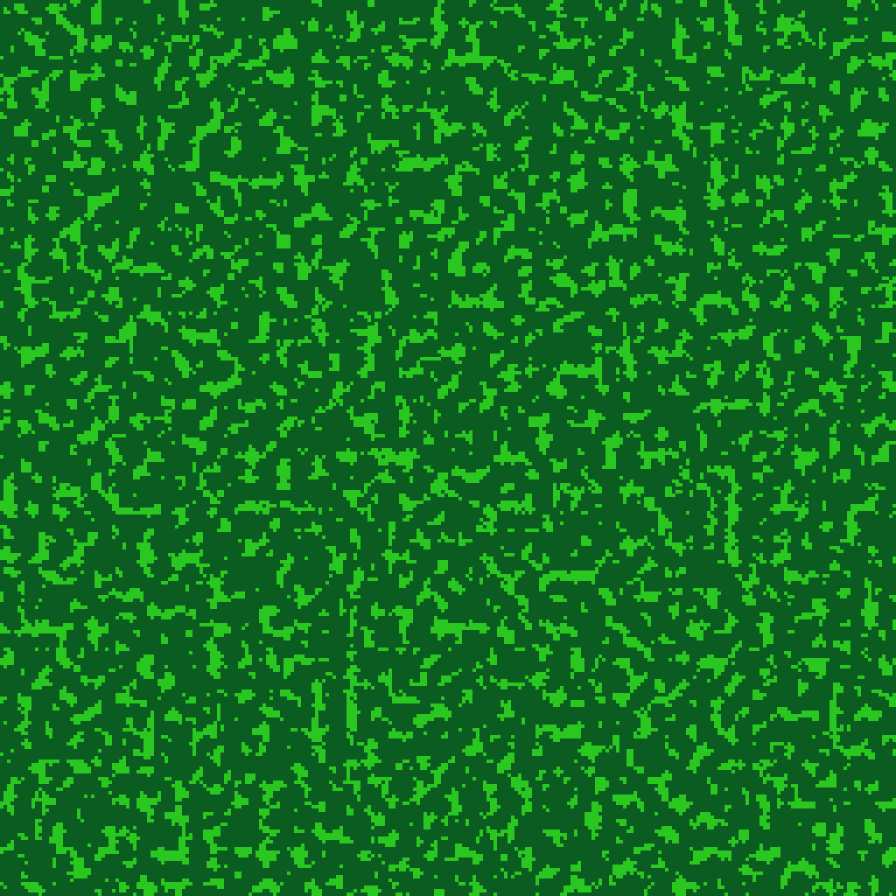
Reproduce this texture procedurally as a Shadertoy shader.

```glsl
// Ragged bright green flecks scattered over a dark green ground.
// Wrapping gradient noise is summed over octaves, sampled on a fine grid
// of square grains and cut at a threshold, so the result tiles.

const vec3 DARK_GREEN = vec3(0.04, 0.36, 0.13);
const vec3 BRIGHT_GREEN = vec3(0.16, 0.78, 0.12);
const float GRAINS = 256.0;        // grains across the canvas
const float FLECK_CELLS = 52.0;    // coarsest noise cells across the canvas
const float FLECK_LEVEL = 0.197;   // noise level above which a grain is bright
const int OCTAVES = 3;
const float TAU = 6.2831853;

// Integer hash of a lattice point, returned in 0..1
float hash(vec2 cell, uint seed) {
    uvec2 c = uvec2(cell);
    uint h = c.x * 1597u + c.y * 51749u + seed * 7919u;
    h = (h ^ (h >> 16)) * 0x7feb352du;
    h = (h ^ (h >> 15)) * 0x846ca68bu;
    h ^= h >> 16;
    return float(h >> 8) / 16777216.0;
}

// Slope contribution of one lattice corner, wrapped at the period
float cornerSlope(vec2 cell, vec2 corner, vec2 local, float period, uint seed) {
    float angle = TAU * hash(mod(cell + corner, period), seed);
    return dot(vec2(cos(angle), sin(angle)), local - corner);
}

// Gradient noise that repeats after a whole number of cells
float gradientNoise(vec2 p, float period, uint seed) {
    vec2 cell = floor(p);
    vec2 local = p - cell;
    vec2 fade = local * local * local * (local * (local * 6.0 - 15.0) + 10.0);
    float bottom = mix(cornerSlope(cell, vec2(0, 0), local, period, seed),
                       cornerSlope(cell, vec2(1, 0), local, period, seed), fade.x);
    float top = mix(cornerSlope(cell, vec2(0, 1), local, period, seed),
                    cornerSlope(cell, vec2(1, 1), local, period, seed), fade.x);
    return mix(bottom, top, fade.y);
}

// Octave sum: the finer layers fray the outlines
float fractalNoise(vec2 uv, float cells) {
    float sum = 0.0;
    float weight = 1.0;
    for (int i = 0; i < OCTAVES; i++) {
        sum += weight * gradientNoise(uv * cells, cells, uint(i + 1));
        cells *= 2.0;
        weight *= 0.5;
    }
    return sum;
}

// 1 for a bright grain, 0 for a dark one
float fleckGrain(vec2 grain) {
    vec2 uv = (grain + 0.5) / GRAINS;
    return step(FLECK_LEVEL, fractalNoise(uv, FLECK_CELLS));
}

// Coverage of the four nearest grains, blended over one output pixel
float fleckMask(vec2 uv, vec2 pixelSize) {
    vec2 p = uv * GRAINS - 0.5;
    vec2 grain = floor(p);
    vec2 blend = clamp((p - grain - 0.5) / (pixelSize * GRAINS) + 0.5, 0.0, 1.0);
    float bottom = mix(fleckGrain(grain), fleckGrain(grain + vec2(1, 0)), blend.x);
    float top = mix(fleckGrain(grain + vec2(0, 1)), fleckGrain(grain + vec2(1, 1)), blend.x);
    return mix(bottom, top, blend.y);
}

void mainImage(out vec4 fragColor, in vec2 fragCoord) {
    vec2 pixelSize = 1.0 / iResolution.xy;
    float fleck = fleckMask(fragCoord * pixelSize, pixelSize);
    fragColor = vec4(mix(DARK_GREEN, BRIGHT_GREEN, fleck), 1.0);
}
```
